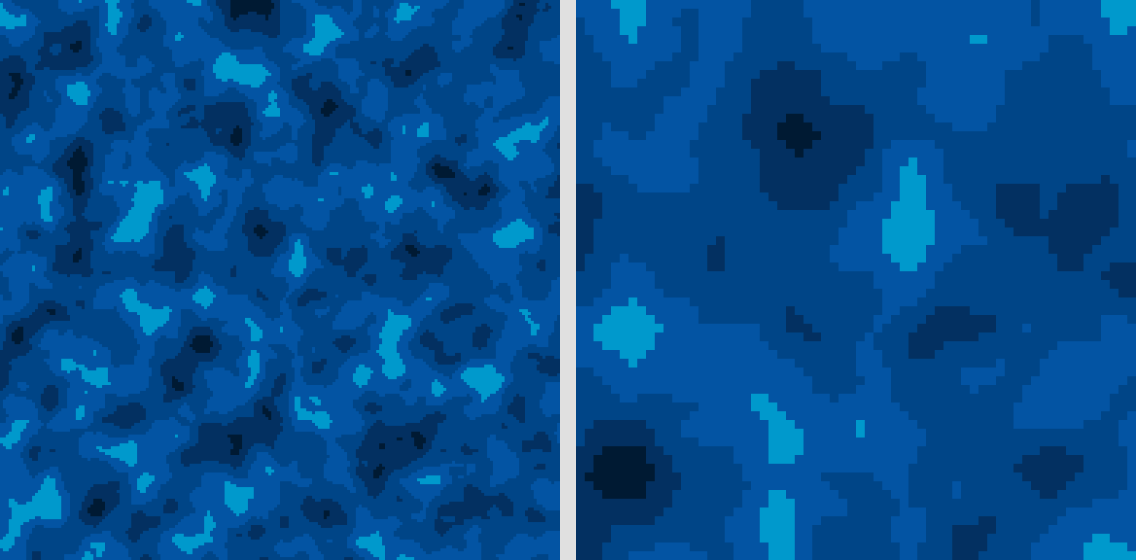
Left, the full canvas; right, a detail of the centre.
A WebGL 1 fragment shader for this texture:

```glsl
precision highp float;
// Blue camouflage: layered gradient noise cut into five flat tones on a coarse grid.
uniform vec2 u_resolution;

// Random unit direction for a lattice point
vec2 randomDirection(vec2 cell) {
  vec3 h = fract(cell.xyx * vec3(0.1031, 0.1030, 0.0973));
  h += dot(h, h.yzx + 33.33);
  float angle = 6.2832 * fract((h.x + h.y) * h.z);
  return vec2(cos(angle), sin(angle));
}

float gradientNoise(vec2 p) {
  vec2 cell = floor(p);
  vec2 f = p - cell;
  vec2 fade = f * f * f * (f * (f * 6.0 - 15.0) + 10.0);
  vec2 right = vec2(1.0, 0.0);
  vec2 up = vec2(0.0, 1.0);
  float bottom = mix(dot(randomDirection(cell), f),
                     dot(randomDirection(cell + right), f - right), fade.x);
  float top = mix(dot(randomDirection(cell + up), f - up),
                  dot(randomDirection(cell + 1.0), f - 1.0), fade.x);
  return mix(bottom, top, fade.y);
}

// Three octaves, shifted so that their lattices do not line up
float blotches(vec2 p) {
  float sum = 0.0;
  float weight = 1.0;
  for (int i = 0; i < 3; i++) {
    sum += weight * gradientNoise(p);
    p = p * 2.0 + vec2(17.37, 41.71);
    weight *= 0.5;
  }
  return sum;
}

// Flat tones from deepest navy to cyan
vec3 camouflageTone(float height) {
  vec3 tone = vec3(0.0, 0.10, 0.20);
  tone = mix(tone, vec3(0.01, 0.19, 0.38), step(-0.56, height));
  tone = mix(tone, vec3(0.00, 0.27, 0.53), step(-0.255, height));
  tone = mix(tone, vec3(0.01, 0.33, 0.64), step(0.056, height));
  return mix(tone, vec3(0.00, 0.60, 0.80), step(0.365, height));
}

void main() {
  const float gridSize = 192.0;
  vec2 grid = gl_FragCoord.xy / u_resolution.y * gridSize - 0.5;
  vec2 base = floor(grid);

  // Blend neighbouring grid squares over about one screen pixel
  float squareWidth = max(u_resolution.y / gridSize, 1.0);
  vec2 blend = clamp((grid - base - 0.5) * squareWidth + 0.5, 0.0, 1.0);

  vec3 color = vec3(0.0);
  for (int y = 0; y < 2; y++) {
    for (int x = 0; x < 2; x++) {
      vec2 corner = vec2(float(x), float(y));
      vec2 share = mix(1.0 - blend, blend, corner);
      vec2 p = (base + corner + 0.5) / gridSize * 9.0 + vec2(5.3, 12.6);
      color += share.x * share.y * camouflageTone(blotches(p));
    }
  }
  gl_FragColor = vec4(color, 1.0);
}
```
